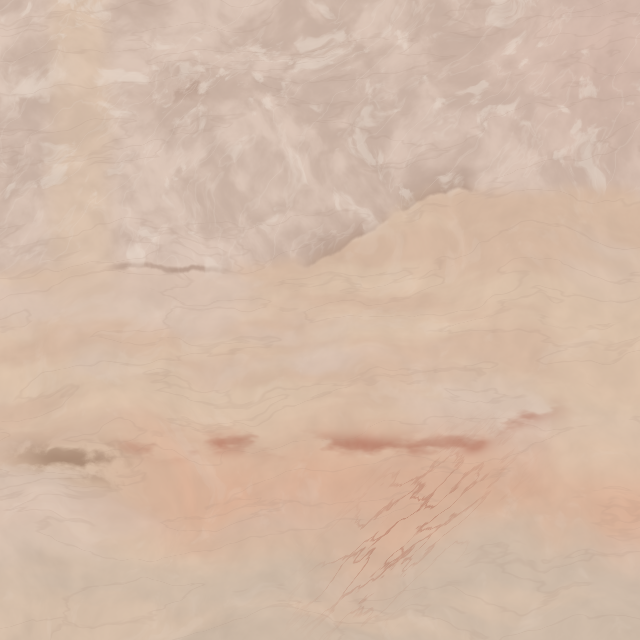
Reproduce this texture procedurally as a Shadertoy shader.

```glsl
const vec3 GREY_STONE = vec3(0.797, 0.706, 0.652);
const vec3 PALE_PINK = vec3(0.845, 0.762, 0.710);
const vec3 CREAM = vec3(0.855, 0.755, 0.665);
const vec3 SAND = vec3(0.832, 0.718, 0.632);
const vec3 SALMON = vec3(0.845, 0.675, 0.575);
const vec3 MAUVE = vec3(0.815, 0.708, 0.660);
const vec3 OLIVE_GREY = vec3(0.795, 0.719, 0.648);
const vec3 CHALK = vec3(0.890, 0.830, 0.780);
const vec3 SHADOW = vec3(0.660, 0.550, 0.490);
const vec3 RUST = vec3(0.670, 0.425, 0.350);
const vec3 UMBER = vec3(0.610, 0.490, 0.410);

float hash(vec2 p) {
    vec3 q = fract(vec3(p.xyx) * 0.1031);
    q += dot(q, q.yzx + 33.33);
    return fract((q.x + q.y) * q.z);
}

float noise(vec2 p) {
    vec2 cell = floor(p), f = fract(p);
    f = f * f * (3.0 - 2.0 * f);
    float low = mix(hash(cell), hash(cell + vec2(1, 0)), f.x);
    float high = mix(hash(cell + vec2(0, 1)), hash(cell + vec2(1, 1)), f.x);
    return mix(low, high, f.y);
}

float fbm(vec2 p) {
    float sum = 0.0, amp = 0.5;
    for (int i = 0; i < 5; i++) {
        sum += amp * noise(p);
        p = mat2(1.6, 1.2, -1.2, 1.6) * p + 7.3;
        amp *= 0.5;
    }
    return sum / 0.97;
}

vec2 rotate(vec2 p, float angle) {
    float c = cos(angle), s = sin(angle);
    return vec2(c * p.x + s * p.y, c * p.y - s * p.x);
}

// Soft elliptical spot, 1 at its centre
float spot(vec2 p, vec2 centre, vec2 radius, float angle) {
    vec2 q = rotate(p - centre, angle) / radius;
    return exp(-dot(q, q));
}

float band(float x, float start, float end, float soft) {
    return smoothstep(start - soft, start + soft, x) * (1.0 - smoothstep(end - soft, end + soft, x));
}

// Thin wandering lines along the middle level of stretched noise
float veins(vec2 p, float angle, vec2 scale, float width) {
    return 1.0 - smoothstep(0.0, width, abs(fbm(rotate(p, angle) * scale) - 0.5));
}

void mainImage(out vec4 fragColor, in vec2 fragCoord) {
    vec2 uv = fragCoord / iResolution.xy;
    vec2 warp = vec2(fbm(uv * 5.0), fbm(uv * 5.0 + 31.0)) - 0.5;
    vec2 p = uv + 0.10 * warp;
    float mottle = fbm(uv * 13.0 + 3.0 * warp);
    float fine = fbm(uv * 42.0 + 4.0 * warp);
    float strata = fbm(p * vec2(5.0, 24.0) + 11.0);

    // Sandy middle and salmon layer
    vec3 color = mix(CREAM, SAND, smoothstep(0.32, 0.68, strata));
    color = mix(color, PALE_PINK, 0.65 * smoothstep(0.42, 0.65, fbm(p * vec2(4.0, 9.0) + 5.0)));
    float salmon = band(p.y, 0.17, 0.31, 0.07) * smoothstep(0.08, 0.28, p.x);
    color = mix(color, SALMON, salmon * (0.45 + 0.55 * mottle));

    // Grey foot of the slab
    float foot = 1.0 - smoothstep(0.08, 0.23, p.y + 0.22 * (fbm(uv * 6.0 + 19.0) - 0.5));
    color = mix(color, mix(OLIVE_GREY, CREAM, 0.55 * smoothstep(0.4, 0.7, strata)), 0.9 * foot);

    // Mottled upper slab
    float ledge = 0.56 + 0.115 * smoothstep(0.44, 0.72, uv.x);
    ledge += 0.035 * fbm(uv.xx * vec2(14.0, 3.0)) + 0.010 * (fine - 0.5);
    float height = uv.y - ledge;
    float upper = smoothstep(-0.012, 0.022, height + 0.03 * (mottle - 0.5));
    vec3 stone = mix(GREY_STONE, PALE_PINK, smoothstep(0.35, 0.65, 0.6 * mottle + 0.4 * fine));
    stone = mix(stone, MAUVE, 0.85 * spot(p, vec2(0.98, 0.92), vec2(0.24, 0.20), 0.0));
    color = mix(color, stone, 0.9 * upper);

    // Warm vertical seam and right flank
    float seam = band(uv.x + 0.05 * warp.x, 0.08, 0.165, 0.022) * smoothstep(0.50, 0.62, uv.y);
    color = mix(color, CREAM, seam * (0.5 + 0.4 * mottle));
    color = mix(color, CREAM, 0.7 * band(uv.x, 0.86, 1.2, 0.025) * band(uv.y, 0.24, 0.58, 0.05));

    // Ledge shadows, crisp below and fading upwards
    float shade = smoothstep(-0.002, 0.005, height) * exp(-max(height, 0.0) / 0.030);
    float reach = band(uv.x, 0.48, 0.60, 0.03) + band(uv.x, 0.63, 0.74, 0.02);
    color = mix(color, SHADOW, 0.72 * shade * reach * (0.5 + mottle));
    float crack = (1.0 - smoothstep(0.001, 0.007, abs(height))) * band(uv.x, 0.18, 0.34, 0.03);
    color = mix(color, SHADOW, 0.65 * crack * smoothstep(0.35, 0.6, mottle));
    float smudge = spot(p, vec2(0.28, 0.85), vec2(0.07, 0.035), 0.3);
    color = mix(color, SHADOW, 0.6 * smudge * smoothstep(0.35, 0.65, fine));

    // Chalky flecks and veins
    float flecks = smoothstep(0.60, 0.76, fbm(uv * 30.0 + 6.0 * warp + 47.0));
    color = mix(color, CHALK, flecks * (0.15 + 0.45 * upper));
    float chalk = spot(p, vec2(0.06, 0.86), vec2(0.05, 0.025), 0.5);
    color = mix(color, CHALK, 0.7 * chalk * smoothstep(0.3, 0.6, fine));
    color = mix(color, CHALK, 0.22 * upper * veins(p, 0.9, vec2(9.0, 24.0), 0.03));

    // Rust stains along a broken line, umber patch at its left
    float offset = (uv.y - 0.305 - 0.05 * smoothstep(0.68, 0.86, uv.x) - 0.03 * warp.y) / 0.018;
    float broken = smoothstep(0.46, 0.66, fbm(uv * vec2(11.0, 26.0) + 23.0));
    float stain = exp(-offset * offset) * broken * band(uv.x, 0.20, 0.86, 0.05);
    stain += 0.9 * spot(uv + 0.03 * warp, vec2(0.745, 0.302), vec2(0.024, 0.011), 0.2);
    color = mix(color, RUST, 0.6 * min(stain, 1.0) * (0.5 + 0.8 * fine));
    float umber = spot(p, vec2(0.12, 0.28), vec2(0.065, 0.032), -0.3);
    color = mix(color, UMBER, 0.8 * umber * smoothstep(0.30, 0.65, fine));

    // Diagonal scratches, faint bedding lines and grain
    float scratched = spot(p, vec2(0.645, 0.175), vec2(0.15, 0.055), 0.75);
    color = mix(color, SALMON, 0.6 * scratched);
    color = mix(color, RUST, 0.5 * scratched * veins(uv, 0.75, vec2(12.0, 60.0), 0.05));
    color = mix(color, SHADOW, 0.13 * veins(p, 0.12, vec2(5.0, 22.0), 0.025));
    color *= 1.0 + 0.055 * (fine - 0.5) + 0.05 * (mottle - 0.5);
    fragColor = vec4(color, 1.0);
}
```
